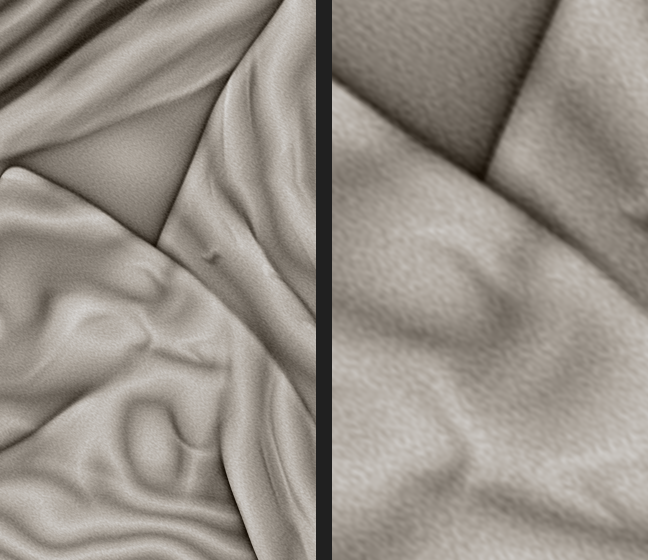
Left: the whole. Right: its middle third, enlarged.
Give the GLSL for this texture, as a Shadertoy shader.

```glsl
// Draped champagne-grey satin: overlapping folds with soft sheen, deep creases and fine weave.
#define TROUGH 0.38
#define BODY 0.29
#define SHEEN 0.11
#define RIM 0.08
#define SHADE 0.45
#define CONTACT 0.38
#define EDGE 0.0025
#define WOBBLE 0.026
#define SWIRL 0.28
#define CREASE 0.15
#define GRAIN 0.10
#define TINT vec3(0.030, 0.0, -0.036)

vec2 hashGradient(vec2 cell) {
    vec2 k = vec2(dot(cell, vec2(127.1, 311.7)), dot(cell, vec2(269.5, 183.3)));
    return 2.0 * fract(sin(k) * 43758.55) - 1.0;
}

float gradientNoise(vec2 p) {
    vec2 i = floor(p), f = p - i;
    vec2 u = f * f * f * (f * (f * 6.0 - 15.0) + 10.0);
    vec2 e = vec2(1.0, 0.0);
    float low = mix(dot(hashGradient(i), f), dot(hashGradient(i + e), f - e), u.x);
    float high = mix(dot(hashGradient(i + e.yx), f - e.yx),
                     dot(hashGradient(i + 1.0), f - 1.0), u.x);
    return mix(low, high, u.y);
}

vec2 noisePair(vec2 p) {
    return vec2(gradientNoise(p), gradientNoise(p + vec2(17.3, 9.1)));
}

// Brightness across a rounded pleat: narrow trough, broad body, tight sheen
float pleat(float phase) {
    float s = 0.5 + 0.5 * sin(phase);
    return TROUGH + BODY * sqrt(0.04 + 0.96 * s) + SHEEN * pow(s, 9.0);
}

// Short tapered creases along noise contours, lit on one side and dark on the other
float creases(vec2 q) {
    float c = gradientNoise(q) / 0.075;
    float taper = smoothstep(-0.05, 0.25, gradientNoise(q * 0.8 + 31.0));
    return CREASE * taper * c * exp(0.5 - c * c);
}

// Lays one cloth over another; d is positive on the upper cloth
float lap(float under, float over, float d, float strength, float reach) {
    float outside = min(d, 0.0);
    under *= 1.0 - strength * (SHADE * exp(outside / reach) + CONTACT * exp(outside / 0.011));
    float ridge = (d - 0.028) / 0.018;
    over += strength * RIM * exp(-ridge * ridge);
    over -= strength * 0.12 * exp(-max(d, 0.0) / 0.010);
    float soft = mix(0.07, EDGE, strength);
    return mix(under, over, smoothstep(-soft, soft, d));
}

// Cloth hanging in the upper left, with a recessed dark corner
float upperCloth(vec2 p, float n) {
    float across = p.y - 0.62 * p.x;
    float streaks = gradientNoise(vec2(3.0 * (p.x + 0.62 * p.y), 26.0 * across));
    float sheet = pleat(29.0 * across + 3.0 * n + 0.6) * 0.85 + 0.08 + 0.14 * streaks;
    float corner = pleat(42.0 * (p.y - 0.75 * p.x) + 2.0 * n) - 0.13 + 0.14 * streaks;
    float d = 0.8 * (1.43 + 0.75 * p.x - p.y);
    return lap(corner, sheet, d, 0.85, 0.06);
}

// Tall lobes on the right, parted by a diagonal ridge
float rightCloth(vec2 p, float n) {
    float bend = p.x + 0.5 * min(p.y - 1.2, 0.0);
    float lobes = pleat(38.0 * bend - 1.4 + 5.0 * n) + 0.02;
    lobes += creases(vec2(11.0 * bend, 2.6 * p.y) + 4.0);
    float d = 0.59 * (1.28 - 1.38 * (p.x - 0.625) - p.y);
    float strip = pleat(30.0 * d + 5.0 * n + 0.6) * 0.85 + 0.07;
    strip += creases(vec2(14.0 * d, 3.5 * (p.x - p.y)) + 8.0);
    return lap(lobes, strip, d, 0.85 * smoothstep(0.62, 0.80, p.x), 0.06);
}

// Swirled cloth below the main diagonal, ending in shallow ripples
float lowerCloth(vec2 p, float dMain, float n) {
    vec2 q = p + SWIRL * noisePair(p * 2.6 + 3.7) + 0.05 * noisePair(p * 7.0);
    float flow = 17.0 * gradientNoise(q * 2.3 + 5.2) + 12.0 * dMain;
    float folds = creases(q * vec2(3.6, 5.6) + 1.7);
    float swirl = pleat(flow + 0.8) + folds;
    float ripples = pleat(62.0 * (p.y + 0.22 * p.x) + 9.0 * n + 0.2 * flow) + 0.03;
    float front = pleat(flow * 1.15 + 2.2 + 2.0 * n) * 0.95 + 0.04 + folds;
    front = mix(ripples, front, smoothstep(0.12, 0.34, p.y + 0.08 * n));

    float dLeft = 0.8 * (0.35 + 0.5 * p.x * (1.0 + p.x) - p.y);
    float cloth = lap(swirl, front, dLeft, 0.85 * (1.0 - smoothstep(0.22, 0.42, p.x)), 0.05);

    float dRight = p.x - (0.81 - 0.45 * p.y + 0.45 * p.y * p.y);
    float panel = pleat(38.0 * dRight + 4.5 * n + 0.4) * 0.95 + 0.03;
    panel += creases(vec2(12.0 * dRight, 3.0 * p.y) + 21.0);
    return lap(cloth, panel, dRight, 1.0 - smoothstep(0.28, 0.58, p.y), 0.075);
}

void mainImage(out vec4 fragColor, in vec2 fragCoord) {
    // Canvas width is one unit
    vec2 uv = fragCoord / iResolution.x;
    uv.y *= 1.7778 * iResolution.x / iResolution.y;
    vec2 p = uv + WOBBLE * noisePair(uv * 4.0);
    float n = gradientNoise(p * 3.1 + 11.0);
    float x = max(p.x, 0.0);

    // Edges of the large folds
    float dUpper = 0.9 * (p.y - (1.27 + 0.25 * x + 0.17 * x * x));
    float bow = 0.03 * sin(6.0 * (p.y - 1.2));
    float dRight = 0.87 * (p.x - (0.47 + 0.55 * (p.y - 1.01) - bow));
    float dMain = 0.8 * (1.305 - 0.62 * x - 0.26 * pow(x, 5.0) - 0.1 * exp(-30.0 * x) - p.y);

    // Layers from back to front, starting with the matte pocket
    float tone = 0.63 + 0.18 * n + 0.03 * sin(22.0 * (p.y + 0.5 * p.x));
    tone = lap(tone, upperCloth(p, n), dUpper, 0.65, 0.05);
    tone = lap(tone, rightCloth(p, n), dRight, 0.95, 0.055);
    float mainDepth = mix(0.95, 0.7, smoothstep(0.5, 0.8, x));
    tone = lap(tone, lowerCloth(p, dMain, n), dMain, mainDepth, 0.065);

    // Soft highlight shoulder, deeper shadows, then woven grain
    tone += 0.02 + 0.06 * gradientNoise(uv * 1.7 + 2.0);
    tone -= 0.5 * max(tone - 0.67, 0.0) + 0.3 * max(0.48 - tone, 0.0);
    vec2 weave = mat2(0.8, 0.6, -0.6, 0.8) * uv;
    tone += GRAIN * gradientNoise(weave * vec2(105.0, 180.0));
    tone = clamp(tone, 0.06, 0.84);

    vec3 satin = tone + TINT * (1.0 - smoothstep(0.62, 0.86, tone) * 0.7);
    fragColor = vec4(clamp(satin, 0.0, 1.0), 1.0);
}
```
